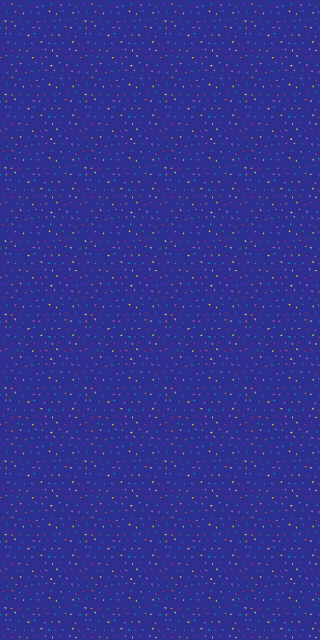
This pattern is drawn by a Shadertoy shader. Its source:

```glsl
// Tiny multicoloured confetti chips scattered on deep blue, in a repeating tile.

const vec3 GROUND = vec3(0.180, 0.188, 0.570);
const vec3 CHIP_COLORS[6] = vec3[6](
    vec3(0.98, 0.93, 0.22),   // yellow
    vec3(0.02, 0.64, 0.76),   // cyan
    vec3(0.88, 0.13, 0.30),   // red
    vec3(0.03, 0.60, 0.42),   // green
    vec3(0.92, 0.47, 0.72),   // pink
    vec3(0.94, 0.43, 0.22));  // orange

const vec2  TILE_SIZE    = vec2(0.25, 0.2292);  // in canvas widths
const vec2  TILE_CELLS   = vec2(10.0, 10.0);    // chips per tile, even row count
const float JITTER       = 0.48;                // placement spread, in cells
const float CHIP_RADIUS  = 0.00182;             // in canvas widths
const float SIZE_SPREAD  = 0.14;
const float STRETCH      = 1.16;
const float EDGE_WIDTH   = 1.1;                 // smoothing, in pixels
const float COLOR_RANDOM = 0.45;                // 0 gives a regular colour order
const int   CHIP_SIDES   = 5;
const float TAU          = 6.2831853;

// Sine-free hash: three values in 0..1 from a cell and a seed.
vec3 hash3(vec2 cell, float seed) {
    vec3 p = fract(vec3(cell, seed + 1.7) * vec3(0.1031, 0.1030, 0.0973));
    p += dot(p, p.yxz + 33.33);
    return fract((p.xxy + p.yxx) * p.zyx);
}

mat2 rotation(float angle) {
    float c = cos(angle), s = sin(angle);
    return mat2(c, -s, s, c);
}

// Signed distance to an irregular convex polygon built from random half planes.
float chipDistance(vec2 p, vec2 cell, float radius) {
    float d = -1.0;
    for (int i = 0; i < CHIP_SIDES; i++) {
        vec3 rnd = hash3(cell, 10.0 + float(i));
        float angle = TAU * (float(i) + 0.4 * (rnd.x - 0.5)) / float(CHIP_SIDES);
        float side = radius * mix(0.82, 1.16, rnd.y);
        d = max(d, dot(p, vec2(cos(angle), sin(angle))) - side);
    }
    return d;
}

// Spreads the palette evenly: the steps of a tenth repeat with the tile.
vec3 chipColor(vec2 cell, float rnd) {
    float hue = fract(0.3 * cell.x + 0.4 * cell.y + COLOR_RANDOM * rnd);
    return CHIP_COLORS[min(int(hue * 6.0), 5)];
}

void mainImage(out vec4 fragColor, in vec2 fragCoord) {
    float pixel = 1.0 / iResolution.x;
    vec2 uv = fragCoord * pixel;

    // Staggered grid of cells whose random values repeat with the tile.
    vec2 cellSize = TILE_SIZE / TILE_CELLS;
    vec2 grid = uv / cellSize;
    grid.x += 0.5 * mod(floor(grid.y), 2.0);
    vec2 cell = mod(floor(grid), TILE_CELLS);
    vec3 place = hash3(cell, 1.0);
    vec3 look = hash3(cell, 2.0);

    // One jittered, turned and stretched chip per cell.
    vec2 p = (fract(grid) - 0.5 - JITTER * (place.xy - 0.5)) * cellSize;
    p = rotation(TAU * place.z) * p;
    p *= vec2(1.0 / STRETCH, STRETCH);
    float radius = CHIP_RADIUS * (1.0 + SIZE_SPREAD * (2.0 * look.y - 1.0));
    float d = chipDistance(p, cell, radius);

    // Smoothed edge.
    float coverage = clamp(0.5 - d / (EDGE_WIDTH * pixel), 0.0, 1.0);
    fragColor = vec4(mix(GROUND, chipColor(cell, look.x), coverage), 1.0);
}
```
